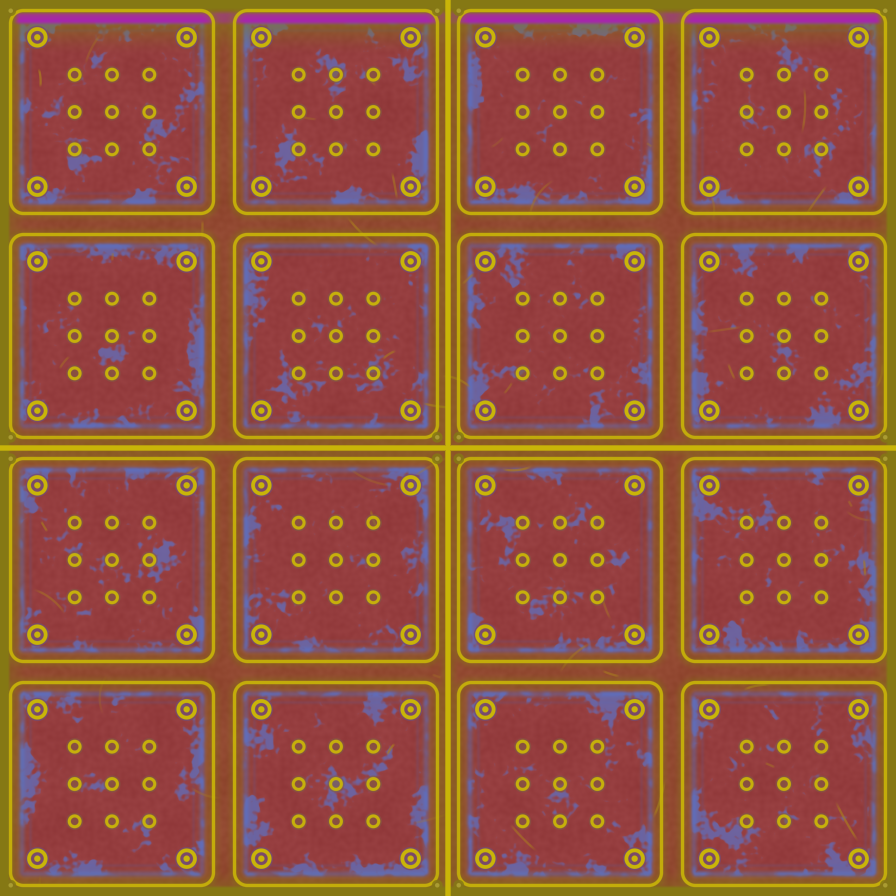
Write a WebGL 1 fragment shader that draws this pattern.

```glsl
precision highp float;
// Four by four worn metal panels with rounded yellow outlines, corner bolts and
// rivet grids. Distance functions draw the parts; wrapped gradient noise adds
// blue wear, hashed strokes add scratches, and an olive frame closes the tile.

uniform vec2 u_resolution;

vec2 hash2(vec2 p) {
  vec3 a = fract(p.xyx * vec3(0.1031, 0.1030, 0.0973));
  a += dot(a, a.yzx + 33.33);
  return fract((a.xx + a.yz) * a.zy);
}

float cornerDot(vec2 cell, vec2 corner, vec2 f, float period) {
  float angle = 6.2832 * hash2(mod(cell + corner, period) + 3.7).x;
  return dot(vec2(cos(angle), sin(angle)), f - corner);
}

// Gradient noise that repeats after a whole number of cells.
float gradientNoise(vec2 uv, float period) {
  vec2 p = uv * period, i = floor(p), f = p - i;
  vec2 s = f * f * f * (f * (f * 6.0 - 15.0) + 10.0);
  float low = mix(cornerDot(i, vec2(0, 0), f, period), cornerDot(i, vec2(1, 0), f, period), s.x);
  float high = mix(cornerDot(i, vec2(0, 1), f, period), cornerDot(i, vec2(1, 1), f, period), s.x);
  return mix(low, high, s.y);
}

float roundBox(vec2 p, float halfSize, float radius) {
  vec2 d = abs(p) - halfSize + radius;
  return length(max(d, 0.0)) + min(max(d.x, d.y), 0.0) - radius;
}

// Soft-edged stroke around the zero of a distance.
float stroke(float d, float halfWidth, float aa) {
  return 1.0 - smoothstep(halfWidth - aa, halfWidth + aa, abs(d));
}

float glow(float d, float width) {
  return exp(-d * d / (width * width));
}

// Tapered, bent strokes scattered over the wrapped cells.
float scratches(vec2 g, float aa) {
  float total = 0.0;
  for (int y = -1; y <= 1; y++) {
    for (int x = -1; x <= 1; x++) {
      vec2 cell = floor(g) + vec2(x, y);
      for (int k = 0; k < 3; k++) {
        vec2 seed = mod(cell, 4.0) + float(k) * 17.3 + 5.1;
        vec2 place = hash2(seed), turn = hash2(seed + 41.7), look = hash2(seed + 83.9);
        vec2 d = g - cell - place;
        float angle = turn.x * 6.2832, c = cos(angle), s = sin(angle);
        d = vec2(c * d.x + s * d.y, c * d.y - s * d.x);
        float along = d.x / mix(0.015, 0.11, turn.y);
        float bend = d.y + (look.x - 0.5) * 6.0 * d.x * d.x;
        float taper = 1.0 - smoothstep(0.5, 1.0, abs(along));
        total = max(total, stroke(bend, 0.005, aa) * taper * mix(0.25, 0.8, look.y));
      }
    }
  }
  return total;
}

void main() {
  vec2 uv = gl_FragCoord.xy / u_resolution;
  vec2 g = uv * 4.0, q = fract(g) - 0.5;
  float aa = 3.0 / min(u_resolution.x, u_resolution.y);
  vec3 yellow = vec3(0.79, 0.71, 0.03), olive = vec3(0.52, 0.47, 0.08);
  vec3 blue = vec3(0.37, 0.43, 0.74), violet = vec3(0.45, 0.30, 0.45);

  // Base metal: brown grooves, redder panel faces, faint mottling.
  float panel = roundBox(q, 0.453, 0.058), inset = roundBox(q, 0.402, 0.012);
  float face = 1.0 - smoothstep(-aa, aa, panel);
  float broad = gradientNoise(uv, 20.0), medium = gradientNoise(uv, 52.0);
  float fine = gradientNoise(uv, 144.0);
  vec3 col = mix(vec3(0.57, 0.28, 0.19), vec3(0.585, 0.24, 0.245), smoothstep(0.0, 0.12, -panel));
  col += 0.025 * broad + 0.025 * fine;

  // Bevel lines and patchy blue wear.
  float bevel = glow(inset, 0.014);
  col = mix(col, vec3(0.60, 0.36, 0.18), 0.45 * glow(inset - 0.018, 0.009));
  col = mix(col, violet, 0.35 * glow(inset + 0.038, 0.008));
  col = mix(col, blue, bevel * (0.42 + 0.45 * smoothstep(-0.15, 0.3, medium + 0.5 * broad)));
  float rim = glow(inset + 0.015, 0.06);
  float wear = smoothstep(0.32, 0.62, broad + 0.6 * medium + 0.5 * fine + 0.22 * rim);
  col = mix(col, blue, 0.75 * wear * face * (1.0 - smoothstep(-0.005, 0.015, inset)));
  col = mix(col, vec3(0.66, 0.47, 0.13), scratches(g, aa));

  // Olive frame, top stain and magenta strip.
  vec2 border = 4.0 * min(uv, 1.0 - uv);
  float top = 4.0 * (1.0 - uv.y);
  col = mix(col, olive, 0.6 * (1.0 - smoothstep(0.06, 0.25, top)));
  col = mix(col, olive, 0.35 * (1.0 - smoothstep(0.03, 0.12, min(border.x, border.y))));
  float strip = stroke(top - 0.08, 0.024, 0.012) * smoothstep(0.05, 0.09, border.x);
  col = mix(col, vec3(0.66, 0.13, 0.70), strip * mix(0.5, 0.95, face));
  col = mix(col, olive, 1.0 - smoothstep(0.033, 0.05, min(border.x, border.y)));

  // Panel outlines and the central seam cross.
  vec2 toSeam = abs(uv - 0.5) * 4.0;
  float seam = min(toSeam.x, toSeam.y);
  col = mix(col, olive, 0.45 * glow(panel, 0.024));
  col = mix(col, yellow, 0.9 * stroke(panel, 0.0075, aa));
  col = mix(col, olive, 0.5 * glow(seam, 0.03));
  col = mix(col, yellow, stroke(seam, 0.012, aa));

  // Small studs where the four large blocks meet.
  vec2 junction = abs(fract(uv * 2.0 + 0.5) - 0.5) * 2.0;
  float stud = length(junction - 0.048);
  col = mix(col, olive, 0.85 * stroke(stud, 0.024, aa));
  col = mix(col, vec3(0.70, 0.65, 0.22), 0.8 * stroke(stud, 0.010, aa));

  // Corner bolts, then the three by three rivets.
  float bolt = length(abs(q) - 0.3333);
  col = mix(col, violet, 0.8 * stroke(bolt, 0.052, aa));
  col = mix(col, yellow, stroke(bolt - 0.037, 0.0085, aa));
  col = mix(col, yellow, stroke(bolt, 0.014, aa));
  float rivet = length(q - clamp(floor(q * 6.0 + 0.5), -1.0, 1.0) / 6.0);
  col = mix(col, vec3(0.50, 0.36, 0.27), 0.6 * stroke(rivet, 0.038, aa));
  col = mix(col, yellow, 0.95 * stroke(rivet - 0.024, 0.007, aa));
  gl_FragColor = vec4(col, 1.0);
}
```
